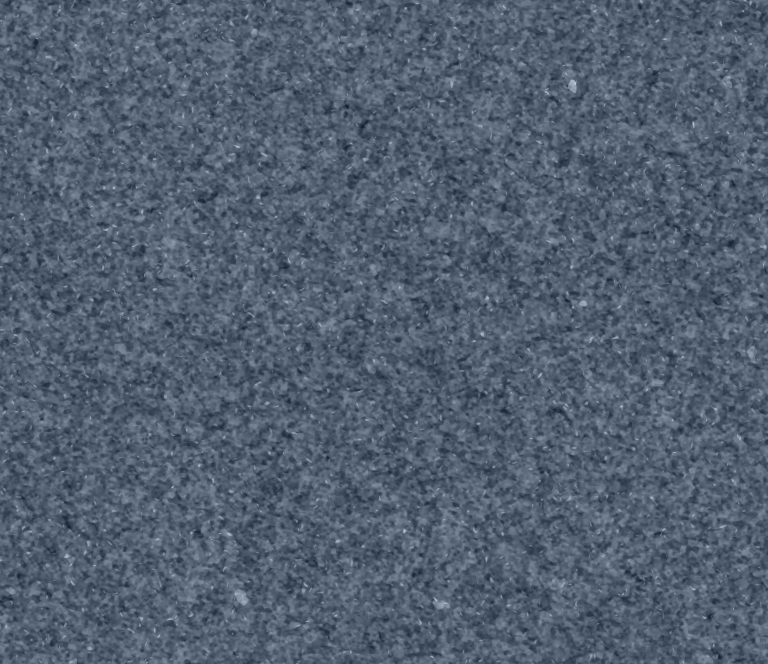
Give the GLSL for this texture, as a Shadertoy shader.

```glsl
// Blue-grey rough stone surface with fine grit, dark crevices and scattered pale chips.

#define BASE_COLOR   vec3(0.319, 0.370, 0.440)
#define GRIT_SCALE   230.0  // finest grains per canvas height
#define GRIT_DEPTH   0.17
#define FACET_DEPTH  0.15
#define CLUMP_DEPTH  0.085
#define PATCH_DEPTH  0.04
#define FLAKE_GLOW   0.06
#define SPECK_GLOW   0.25
#define CHIP_GLOW    0.36
#define CREVICE_DARK 0.10
#define PIT_DARK     0.08
#define TILT         -0.25  // main direction of crevices, radians

float hash(vec2 p) {
    vec3 q = fract(p.xyx * 0.1031);
    q += dot(q, q.yzx + 33.33);
    return fract((q.x + q.y) * q.z);
}

mat2 rotate(float angle) {
    float c = cos(angle), s = sin(angle);
    return mat2(c, -s, s, c);
}

// Smooth value noise, centred on zero
float noise(vec2 p) {
    vec2 cell = floor(p), f = fract(p);
    f = f * f * (3.0 - 2.0 * f);
    float low  = mix(hash(cell), hash(cell + vec2(1, 0)), f.x);
    float high = mix(hash(cell + vec2(0, 1)), hash(cell + vec2(1, 1)), f.x);
    return mix(low, high, f.y) - 0.5;
}

// Angular grains of even tone: Voronoi cells with softened borders
float facets(vec2 p) {
    vec2 home = floor(p);
    float total = 0.0, weights = 0.0;
    for (int j = -1; j <= 1; j++)
    for (int i = -1; i <= 1; i++) {
        vec2 cell = home + vec2(i, j);
        vec2 d = p - cell - vec2(hash(cell + 17.3), hash(cell + 41.7));
        float weight = exp(-14.0 * length(d));
        total += weight * (hash(cell + 5.1) - 0.5);
        weights += weight;
    }
    return total / weights;
}

// Soft ellipses, one per chosen cell; radii are in cell units
float scatter(vec2 p, float cells, float share, vec2 radii, float spread, float seed) {
    vec2 q = p * cells, home = floor(q);
    float soft = 0.7 * cells / iResolution.y;
    float cover = 0.0;
    for (int j = -1; j <= 1; j++)
    for (int i = -1; i <= 1; i++) {
        vec2 cell = home + vec2(i, j);
        vec2 key = cell + seed;
        if (hash(key) > share) continue;
        vec2 center = cell + vec2(hash(key + 17.3), hash(key + 41.7));
        float angle = TILT + spread * (hash(key + 63.1) - 0.5);
        vec2 size = radii * mix(0.6, 1.4, hash(key + 87.9));
        vec2 d = rotate(angle) * (q - center);
        float edge = (length(d / size) - 1.0) * min(size.x, size.y);
        float strength = mix(0.3, 1.0, hash(key + 109.2));
        cover = max(cover, strength * (1.0 - smoothstep(-soft, soft, edge)));
    }
    return cover;
}

void mainImage(out vec4 fragColor, in vec2 fragCoord) {
    vec2 p = fragCoord / iResolution.y + 3.0;

    // Ragged outlines for everything scattered on the surface
    vec2 ragged = p + 0.005 * vec2(noise(p * 130.0), noise(p * 130.0 + 51.0))
                    + 0.005 * vec2(noise(p * 50.0 + 23.0), noise(p * 50.0 + 77.0));

    // Grain at several scales, slightly drawn out along the tilt
    vec2 g = rotate(TILT) * p * vec2(0.9, 1.0);
    float tone = GRIT_DEPTH * noise(g * GRIT_SCALE);
    tone += FACET_DEPTH * facets(g * GRIT_SCALE * 0.58);
    tone += CLUMP_DEPTH * noise(rotate(0.9) * ragged * GRIT_SCALE * 0.36 + 9.0);
    tone += PATCH_DEPTH * noise(g * GRIT_SCALE * 0.13 + 31.0);
    tone += 0.03 * noise(p * 5.0 + 13.0);

    // Flat pale flakes, then dark crevices and pits
    tone += FLAKE_GLOW * scatter(ragged, 30.0, 0.35, vec2(0.3, 0.2), 2.5, 5.0);
    tone -= CREVICE_DARK * scatter(ragged, 42.0, 0.5, vec2(0.38, 0.09), 1.8, 211.0);
    tone -= PIT_DARK * scatter(ragged, 85.0, 0.35, vec2(0.26, 0.14), 2.0, 307.0);

    // Bright specks and a few larger chips
    tone += SPECK_GLOW * scatter(ragged, 80.0, 0.28, vec2(0.2, 0.11), 6.28, 401.0);
    float chip = scatter(ragged, 9.0, 0.2, vec2(0.09, 0.055), 6.28, 503.0);
    tone += CHIP_GLOW * chip * chip;

    fragColor = vec4(clamp(BASE_COLOR + tone, 0.0, 1.0), 1.0);
}
```
